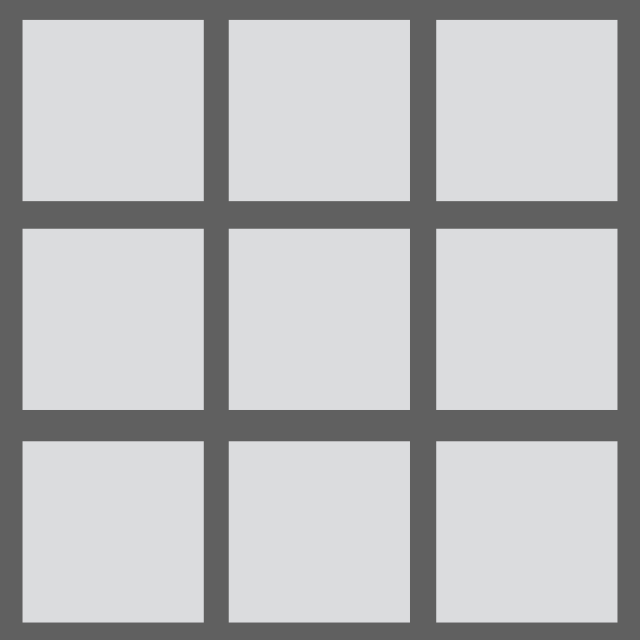
A Shadertoy shader for this pattern:

```glsl
// Three by three grid of flat pale square tiles with slightly uneven dark gaps.

const vec3 GAP_COLOR = vec3(0.376, 0.376, 0.376);
const vec3 TILE_COLOR = vec3(0.859, 0.863, 0.871);
const float TILE_HALF_SIZE = 0.1416;
const vec2 GRID_CENTER = vec2(0.4990, 0.5010);  // center of the middle tile
const vec2 PITCH = vec2(0.3232, 0.3292);        // mean spacing of tile centers
const vec2 SPACING_DRIFT = vec2(0.0010, -0.0029); // makes the gaps unequal
const float OUTER_INDEX = 1.0;                  // tile indices run from -1 to 1

// Center of the tile with the given column and row index.
vec2 tileCenter(vec2 index) {
    return GRID_CENTER + PITCH * index + SPACING_DRIFT * index * index;
}

// Antialiased coverage of an axis-aligned square.
float squareCoverage(vec2 p, float halfSize, vec2 pixel) {
    vec2 cover = clamp((halfSize - abs(p)) / pixel + 0.5, 0.0, 1.0);
    return cover.x * cover.y;
}

void mainImage(out vec4 fragColor, in vec2 fragCoord) {
    vec2 uv = fragCoord / iResolution.xy;
    vec2 pixel = 1.0 / iResolution.xy;

    // Nearest tile in the grid
    vec2 index = clamp(floor((uv - GRID_CENTER) / PITCH + 0.5), -OUTER_INDEX, OUTER_INDEX);
    float tile = squareCoverage(uv - tileCenter(index), TILE_HALF_SIZE, pixel);

    fragColor = vec4(mix(GAP_COLOR, TILE_COLOR, tile), 1.0);
}
```
